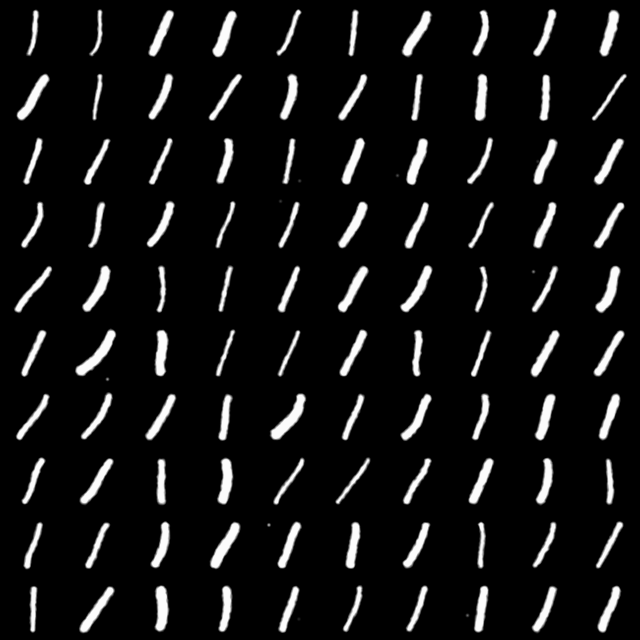
Write a WebGL 1 fragment shader that draws this pattern.

```glsl
precision highp float;

uniform vec2 u_resolution;

const float GRID_COUNT = 10.0;
const vec2 CELL_CENTRE = vec2(0.52, 0.48);
const float HALF_HEIGHT = 0.355;
const float EDGE_SOFTNESS = 0.025;
const vec3 INK = vec3(0.99);
const vec3 GROUND = vec3(0.0);

float hash(vec2 p, float seed) {
  vec3 q = fract(vec3(p.xyx + seed * 7.31) * vec3(0.1031, 0.1030, 0.0973));
  q += dot(q, q.yzx + 33.33);
  return fract((q.x + q.y) * q.z);
}

float signedHash(vec2 p, float seed) {
  return hash(p, seed) * 2.0 - 1.0;
}

// Smooth value noise in -1..1
float noise(vec2 p, float seed) {
  vec2 i = floor(p);
  vec2 f = fract(p);
  f = f * f * (3.0 - 2.0 * f);
  float low = mix(signedHash(i, seed), signedHash(i + vec2(1.0, 0.0), seed), f.x);
  float high = mix(signedHash(i + vec2(0.0, 1.0), seed), signedHash(i + 1.0, seed), f.x);
  return mix(low, high, f.y);
}

// Distance to a round-ended stroke through the origin, bowed and S-curved
float strokeDistance(vec2 p, vec2 halfAxis, float bow, float sway, float radius) {
  float t = clamp(dot(p, halfAxis) / dot(halfAxis, halfAxis), -1.0, 1.0);
  vec2 normal = normalize(vec2(halfAxis.y, -halfAxis.x));
  float offset = bow * (0.67 - t * t) + sway * t * (1.0 - t * t);
  return length(p - halfAxis * t - normal * offset) - radius;
}

float coverage(float dist, float softness) {
  return 1.0 - smoothstep(-softness, softness, dist);
}

// One hand-drawn stroke with its own lean, weight and curve
float handStroke(vec2 p, vec2 cell, float softness) {
  float lean = -0.08 + 0.3 * (hash(cell, 1.0) + hash(cell, 2.0));
  float radius = 0.028 + 0.053 * pow(hash(cell, 3.0), 1.4);
  float bow = 0.07 * pow(signedHash(cell, 4.0), 3.0);
  float sway = 0.045 * signedHash(cell, 5.0);
  float taper = 0.12 * signedHash(cell, 6.0) * p.y / HALF_HEIGHT;
  vec2 halfAxis = vec2(0.5 * lean, HALF_HEIGHT - radius);

  // Uneven outline
  float roughness = 0.009 * noise(p * 15.0 + cell * 31.0, 7.0);
  roughness += 0.004 * noise(p * 28.0 + cell * 47.0, 8.0);
  float dist = strokeDistance(p, halfAxis, bow, sway, radius * (1.0 + taper));
  return coverage(dist + roughness, softness);
}

// A rare stray dot beside the stroke
float speck(vec2 p, vec2 cell, float softness) {
  float present = step(0.92, hash(cell, 9.0));
  vec2 centre = 0.44 * vec2(signedHash(cell, 10.0), signedHash(cell, 11.0));
  float strength = mix(0.15, 0.9, pow(hash(cell, 12.0), 2.0));
  return present * strength * coverage(length(p - centre) - 0.018, softness);
}

void main() {
  vec2 grid = gl_FragCoord.xy / u_resolution * GRID_COUNT;
  vec2 cell = floor(grid);
  vec2 p = fract(grid) - CELL_CENTRE;
  float pixel = GRID_COUNT / min(u_resolution.x, u_resolution.y);
  float softness = max(EDGE_SOFTNESS, 0.75 * pixel);

  float ink = max(handStroke(p, cell, softness), speck(p, cell, softness));
  gl_FragColor = vec4(mix(GROUND, INK, ink), 1.0);
}
```
